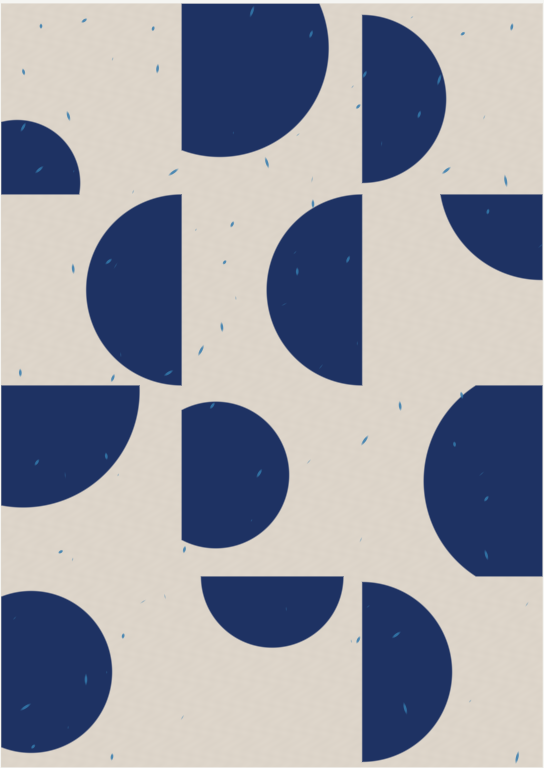
Reproduce this pattern procedurally as a WebGL 1 fragment shader.

```glsl
precision highp float;
// Terrazzo-like page: navy discs cut by a 3 x 4 grid of cells on warm paper.
// Each disc is intersected with its cell box; cellular noise scatters thin
// blue flecks over everything, and a pale margin frames the page.
uniform vec2 u_resolution;

#define PAPER vec3(0.865, 0.833, 0.789)
#define NAVY vec3(0.118, 0.196, 0.388)
#define FLECK_BLUE vec3(0.20, 0.48, 0.68)
#define MARGIN vec3(0.96, 0.96, 0.95)
#define PAGE vec2(2.848, 4.021)   // canvas size in cell heights
#define ORIGIN vec2(0.006, 0.018) // top left corner of the grid
#define CELL vec2(0.945, 1.0)
#define FLECK_DENSITY 0.30
#define GRAIN 0.006

float hash(vec2 p) {
  return fract(sin(dot(p, vec2(127.1, 311.7))) * 43758.55);
}

float box(vec2 p, vec2 halfSize) {
  vec2 d = abs(p) - halfSize;
  return length(max(d, 0.0)) + min(max(d.x, d.y), 0.0);
}

// Disc clipped by the cell at (col, row); centre is local to that cell.
float cutDisc(vec2 p, float col, float row, vec2 centre, float radius) {
  vec2 local = p - vec2(col, row) * CELL;
  return max(length(local - centre) - radius, box(local - 0.5 * CELL, 0.5 * CELL));
}

float discs(vec2 p) {
  // First row
  float d = cutDisc(p, 0.0, 0.0, vec2(0.084, 0.940), 0.330);
  d = min(d, cutDisc(p, 1.0, 0.0, vec2(0.199, 0.233), 0.571));
  d = min(d, cutDisc(p, 2.0, 0.0, vec2(0.0, 0.5), 0.440));
  // Second row
  d = min(d, cutDisc(p, 0.0, 1.0, vec2(0.945, 0.5), 0.5));
  d = min(d, cutDisc(p, 1.0, 1.0, vec2(0.945, 0.5), 0.5));
  d = min(d, cutDisc(p, 2.0, 1.0, vec2(0.937, -0.086), 0.534));
  // Third row
  d = min(d, cutDisc(p, 0.0, 2.0, vec2(0.115, 0.029), 0.610));
  d = min(d, cutDisc(p, 1.0, 2.0, vec2(0.179, 0.469), 0.384));
  d = min(d, cutDisc(p, 2.0, 2.0, vec2(0.916, 0.5), 0.594));
  // Fourth row
  d = min(d, cutDisc(p, 0.0, 3.0, vec2(0.157, 0.5), 0.424));
  d = min(d, cutDisc(p, 1.0, 3.0, vec2(0.474, 0.0), 0.373));
  return min(d, cutDisc(p, 2.0, 3.0, vec2(0.0, 0.5), 0.471));
}

// One tilted sliver in some tiles of a square lattice.
float flecks(vec2 p, float tile, float size, float seed, float px) {
  vec2 id = floor(p / tile) + seed;
  vec2 jitter = vec2(hash(id + 3.1), hash(id + 7.7)) - 0.5;
  vec2 q = (fract(p / tile) - 0.5 - 0.7 * jitter) * tile;
  float angle = mix(-1.9, -0.5, hash(id + 11.3));
  float c = cos(angle), s = sin(angle);
  q = vec2(c * q.x + s * q.y, c * q.y - s * q.x);
  vec2 radii = size * vec2(mix(0.5, 1.2, hash(id + 5.9)), 0.32);
  float d = (length(q / radii) - 1.0) * radii.y;
  return step(hash(id), FLECK_DENSITY) * (1.0 - smoothstep(-px, px, d));
}

void main() {
  vec2 uv = gl_FragCoord.xy / u_resolution;
  vec2 p = vec2(uv.x, 1.0 - uv.y) * PAGE - ORIGIN;
  float px = PAGE.y / u_resolution.y;

  // Paper with faint grain
  float grain = sin(p.x * 61.0 + 2.0 * sin(p.y * 47.0)) * sin(p.y * 73.0 + p.x * 29.0);
  vec3 color = PAPER + GRAIN * grain;

  // Cut discs
  color = mix(color, NAVY, 1.0 - smoothstep(-px, px, discs(p)));

  // Bright slivers and fainter specks
  color = mix(color, FLECK_BLUE, 0.85 * flecks(p, 0.25, 0.021, 0.0, 0.7 * px));
  color = mix(color, FLECK_BLUE, 0.35 * flecks(p + 0.13, 0.31, 0.009, 40.0, 0.7 * px));

  // Pale margin outside the grid
  vec2 gridHalf = 0.5 * CELL * vec2(3.0, 4.0);
  float outside = smoothstep(-0.5 * px, 0.5 * px, box(p - gridHalf, gridHalf));
  gl_FragColor = vec4(mix(color, MARGIN, outside), 1.0);
}
```
